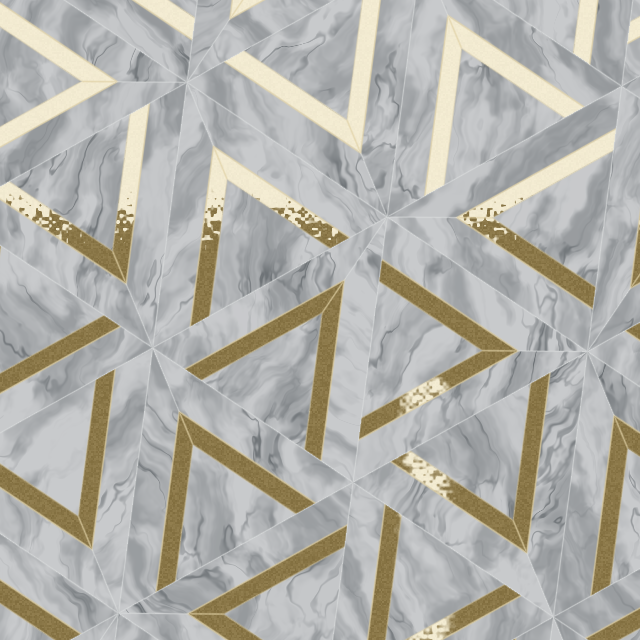
Write a WebGL 2 fragment shader that draws this pattern.

```glsl
#version 300 es
precision highp float;

uniform vec2 u_resolution;
out vec4 fragColor;

const vec2 LATTICE_ORIGIN = vec2(0.605, 0.661);
const vec2 LATTICE_A = vec2(0.3130, -0.2103);
const vec2 LATTICE_B = vec2(-0.0534, -0.4147);
const float TRIANGLE_HEIGHT = 0.345;
const float BAND_OUTER = 0.160;   // fractions of the triangle height
const float BAND_INNER = 0.242;
const float JOINT_HALF_WIDTH = 0.0007;
const float RIM_HALF_WIDTH = 0.0011;

const vec3 MARBLE_LIGHT = vec3(0.785, 0.792, 0.800);
const vec3 MARBLE_DARK = vec3(0.43, 0.45, 0.465);
const vec3 JOINT_COLOR = vec3(0.86, 0.87, 0.87);
const vec3 GOLD_SHADE = vec3(0.54, 0.465, 0.28);
const vec3 GOLD_LIT = vec3(0.95, 0.92, 0.82);
const vec3 GOLD_RIM = vec3(0.88, 0.82, 0.65);

const float SHEEN_HEIGHT = 0.655;
const float SHEEN_SOFTNESS = 0.085;
const float SPECKLE_SCALE = 190.0;
const float GRAIN_SCALE = 380.0;
const float GLINT_X = 0.665;
const float GLINT_WIDTH = 0.045;
const float GLINT_TOP = 0.42;
const vec2 VEIN_SCALE = vec2(9.0, 34.0);   // along, across

float hash(vec2 p) {
    vec3 q = fract(p.xyx * 0.1031);
    q += dot(q, q.yzx + 33.33);
    return fract((q.x + q.y) * q.z);
}

float noise(vec2 p) {
    vec2 i = floor(p);
    vec2 f = fract(p);
    f = f * f * (3.0 - 2.0 * f);
    return mix(mix(hash(i), hash(i + vec2(1, 0)), f.x),
               mix(hash(i + vec2(0, 1)), hash(i + vec2(1, 1)), f.x), f.y);
}

float fbm(vec2 p) {
    float sum = 0.0;
    float amplitude = 0.533;
    for (int i = 0; i < 4; i++) {
        sum += amplitude * noise(p);
        p = mat2(1.6, 1.2, -1.2, 1.6) * p + 17.3;
        amplitude *= 0.5;
    }
    return sum;
}

float stroke(float d, float halfWidth, float px) {
    return 1.0 - smoothstep(halfWidth - px, halfWidth + px, abs(d));
}

// Each cut piece has its own vein direction, offset and tone
vec3 marble(vec2 p, vec2 id) {
    float angle = mix(0.65, 2.45, hash(id + 5.7));
    float c = cos(angle);
    float s = sin(angle);
    vec2 q = vec2(c * p.x + s * p.y, c * p.y - s * p.x) * VEIN_SCALE;
    q += 40.0 * vec2(hash(id + 11.3), hash(id + 23.9));
    q += 2.4 * (vec2(fbm(p * 11.0 + id), fbm(p * 11.0 - id + 31.0)) - 0.5);
    float streaks = smoothstep(0.30, 0.78, fbm(q));
    float ridge = 1.0 - smoothstep(0.0, 0.05, abs(fbm(q * 0.7 + 61.0) - 0.5));
    float patches = smoothstep(0.42, 0.72, fbm(p * 9.0 + id * 3.1));
    float shade = 0.52 * streaks + ridge * (0.10 + 0.45 * patches);
    shade += 0.12 * (hash(id + 41.0) - 0.5);
    return mix(MARBLE_LIGHT, MARBLE_DARK, clamp(shade, 0.0, 1.0));
}

// Reflected light fades downwards through broken speckles
vec3 gold(vec2 p) {
    float speckle = noise(p * SPECKLE_SCALE) - 0.5;
    float lit = (p.y - SHEEN_HEIGHT) / SHEEN_SOFTNESS + speckle;
    float shine = smoothstep(-0.12, 0.14, lit);
    float offset = (p.x - GLINT_X) / GLINT_WIDTH;
    float glint = exp(-offset * offset) * (1.0 - smoothstep(GLINT_TOP - 0.02, GLINT_TOP, p.y));
    shine = max(shine, smoothstep(0.30, 0.95, glint * (1.0 + 1.1 * speckle)));
    float grain = hash(floor(p * GRAIN_SCALE)) - 0.5;
    return mix(GOLD_SHADE + 0.07 * grain, GOLD_LIT + 0.02 * grain, shine);
}

void main() {
    float px = 1.0 / min(u_resolution.x, u_resolution.y);
    vec2 p = gl_FragCoord.xy / u_resolution;

    // Triangle cell and its three corner weights
    vec2 g = inverse(mat2(LATTICE_A, LATTICE_B)) * (p - LATTICE_ORIGIN);
    vec2 cell = floor(g);
    vec2 f = g - cell;
    bool flipped = f.x + f.y > 1.0;
    vec3 w = flipped ? vec3(f.x + f.y - 1.0, 1.0 - f.y, 1.0 - f.x)
                     : vec3(1.0 - f.x - f.y, f);

    // Chevron direction turns in a four-row cycle, shifted in alternate columns
    int parity = (int(cell.x) + int(flipped)) & 1;
    int phase = (int(cell.y) + 2 * parity) & 3;
    int apex = phase < 2 ? phase + 1 : 0;
    float left = w[(apex + 1) % 3];
    float right = w[(apex + 2) % 3];
    float inset = min(left, right);
    float edge = min(inset, w[apex]) * TRIANGLE_HEIGHT;
    float outer = (inset - BAND_OUTER) * TRIANGLE_HEIGHT;
    float inner = (inset - BAND_INNER) * TRIANGLE_HEIGHT;
    float mitre = (left - right) * TRIANGLE_HEIGHT / sqrt(3.0);

    // Two border strips and a central triangle
    float part = inset > BAND_INNER ? 2.0 : (left < right ? 0.0 : 1.0);
    vec2 id = cell * vec2(7.0, 5.0) + vec2(part, flipped ? 3.0 : 0.0) + 50.0;
    vec3 color = marble(p, id);

    float band = smoothstep(-px, px, outer) * (1.0 - smoothstep(-px, px, inner));
    color = mix(color, gold(p), band);

    // Bright rims, mitres and joints
    float rim = max(stroke(outer, RIM_HALF_WIDTH, px), 0.5 * stroke(inner, RIM_HALF_WIDTH, px));
    rim = max(rim, band * stroke(mitre, RIM_HALF_WIDTH, px));
    color = mix(color, GOLD_RIM, 0.75 * rim);
    float joint = max(stroke(edge, JOINT_HALF_WIDTH, px),
                      stroke(mitre, JOINT_HALF_WIDTH, px) * step(outer, 0.0));
    color = mix(color, JOINT_COLOR, 0.75 * joint);
    fragColor = vec4(color, 1.0);
}
```
